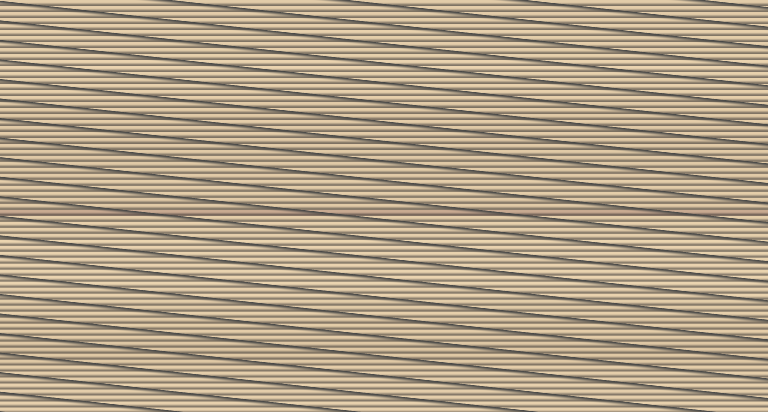
Give the GLSL for this pattern, as a WebGL 1 fragment shader.

```glsl
precision highp float;
// Thin cream slats, each with a broad lit face and a narrow brown lower edge,
// crossed by shallow slanted grooves whose grey shadows fade downward.
// Both layers are sawtooth gradients, averaged over a few vertical samples.

uniform vec2 u_resolution;

const float SLAT_COUNT = 68.75;    // slats down the canvas
const float GROOVE_COUNT = 21.08;  // slanted grooves down the canvas
const float GROOVE_SLOPE = 0.11;   // fall per unit of width
const float GROOVE_PHASE = 0.04;   // start of the first groove, in repeats
const float SEAM_DEPTH = 0.515;    // depth of the one discoloured slat
const float FILTER_WIDTH = 0.75;   // smoothing height in pixels
const int SAMPLES = 6;

const vec3 CREAM = vec3(0.90, 0.81, 0.67);
const vec3 BROWN = vec3(0.50, 0.455, 0.395);
const vec3 SHADOW = vec3(0.28, 0.28, 0.275);
const vec3 SEAM_TINT = vec3(0.88, 0.83, 0.86);

float hash(float n) {
  return fract(sin(n * 12.9898) * 43758.5453);
}

float noise(float x) {
  float cell = floor(x);
  return mix(hash(cell), hash(cell + 1.0), smoothstep(0.0, 1.0, x - cell));
}

// Slow drift over several slats plus a small change from slat to slat.
vec3 slatTint(float index) {
  float drift = noise(index * 0.17 + 3.0) - 0.5;
  float single = hash(index) - 0.5;
  return 1.0 + 0.06 * drift * vec3(0.8, 1.0, 1.2) + 0.03 * single;
}

// Lit face running into a darker lower edge.
vec3 slatColor(float depth, float count) {
  float row = depth * count;
  float index = floor(row);
  vec3 color = mix(CREAM, BROWN, smoothstep(0.33, 0.92, fract(row)));
  float seam = 1.0 - step(0.5, abs(index - floor(SEAM_DEPTH * count)));
  return color * slatTint(index) * mix(vec3(1.0), SEAM_TINT, seam);
}

// Shadow strength: sharp upper edge, soft fade below it.
float grooveShadow(vec2 p, float count, float slope, float phase) {
  float below = fract((p.y - slope * p.x) * count - phase);
  return 1.0 - smoothstep(0.0, 0.23, below);
}

vec3 slattedPanel(vec2 p) {
  float shadow = grooveShadow(p, GROOVE_COUNT, GROOVE_SLOPE, GROOVE_PHASE);
  return mix(slatColor(p.y, SLAT_COUNT), SHADOW, shadow);
}

void main() {
  // Canvas heights, with y measured down from the top.
  vec2 p = gl_FragCoord.xy / u_resolution.y;
  p.y = 1.0 - p.y;

  // Average over the filter height to smooth the edges.
  vec3 sum = vec3(0.0);
  for (int i = 0; i < SAMPLES; i++) {
    float offset = (float(i) + 0.5) / float(SAMPLES) - 0.5;
    sum += slattedPanel(p + vec2(0.0, offset * FILTER_WIDTH / u_resolution.y));
  }
  gl_FragColor = vec4(sum / float(SAMPLES), 1.0);
}
```
